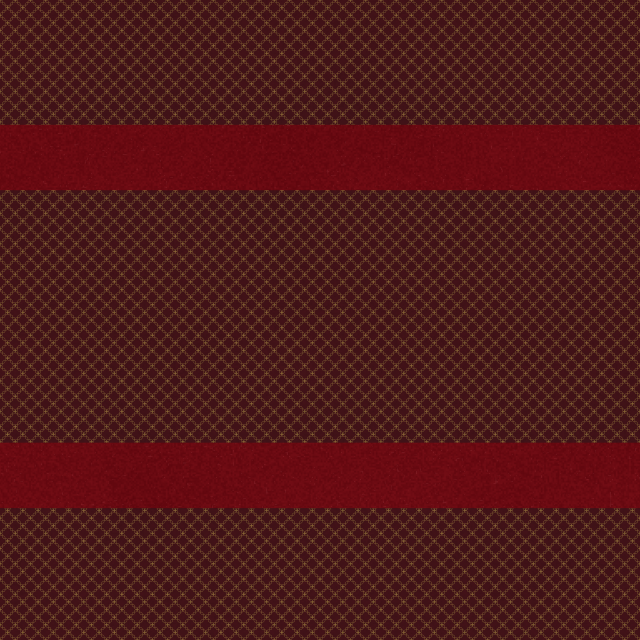
Reproduce this pattern procedurally as a WebGL 2 fragment shader.

```glsl
#version 300 es
precision highp float;
// Dark maroon cloth with a fine gold chain lattice, crossed by two plain crimson bands.

#define REPEATS 42.0       // lattice repeats across and down
#define LOBES 3.0          // chain links along each lattice edge
#define LINK_SWELL 0.10    // half height of a link, in edge lengths
#define THREAD 0.036       // thread width, in edge lengths
#define KNOT 0.10          // radius of the crossing knots
#define BAND_PERIOD 0.4967 // spacing of the bands
#define BAND_CENTER 0.2572 // middle of the lower band
#define BAND_HALF 0.0511   // half height of a band
#define GRAIN 384.0        // fabric grains across the canvas

uniform vec2 u_resolution;
out vec4 outColor;

const float PI = 3.14159265;
const vec3 MAROON = vec3(0.25, 0.07, 0.09);
const vec3 GOLD = vec3(0.51, 0.38, 0.20);
const vec3 CRIMSON_DARK = vec3(0.37, 0.02, 0.05);
const vec3 CRIMSON_LIGHT = vec3(0.46, 0.055, 0.085);

float hash(vec2 p) {
    vec3 q = fract(vec3(p.xyx) * 0.1031);
    q += dot(q, q.yzx + 33.33);
    return fract((q.x + q.y) * q.z);
}

float valueNoise(vec2 p) {
    vec2 cell = floor(p);
    vec2 f = fract(p);
    f = f * f * (3.0 - 2.0 * f);
    float low = mix(hash(cell), hash(cell + vec2(1.0, 0.0)), f.x);
    float high = mix(hash(cell + vec2(0.0, 1.0)), hash(cell + 1.0), f.x);
    return mix(low, high, f.y);
}

// Pixel coverage of a thread, fading rather than vanishing when very thin.
float threadCoverage(float dist, float width, float px) {
    return clamp((0.5 * (width + px) - abs(dist)) / px, 0.0, min(1.0, width / px));
}

// Two sine strands that cross to form a chain; returns the uncovered share.
float chainGap(float along, float across, float px) {
    float phase = PI * LOBES * along;
    float wave = LINK_SWELL * sin(phase);
    float slope = LINK_SWELL * PI * LOBES * cos(phase);
    float scale = inversesqrt(1.0 + slope * slope);
    float over = threadCoverage((across - wave) * scale, THREAD, px);
    float under = threadCoverage((across + wave) * scale, THREAD, px);
    return (1.0 - over) * (1.0 - under);
}

float goldLattice(vec2 uv, float px) {
    vec2 diagonal = vec2(uv.x + uv.y, uv.x - uv.y) * REPEATS;
    vec2 local = fract(diagonal + 0.5) - 0.5;
    float gap = chainGap(diagonal.x, local.y, px) * chainGap(diagonal.y, local.x, px);
    float knot = clamp((KNOT - length(local)) / px + 0.5, 0.0, 1.0);
    return 1.0 - gap * (1.0 - 0.6 * knot);
}

void main() {
    vec2 uv = gl_FragCoord.xy / u_resolution;
    float pixel = 1.0 / min(u_resolution.x, u_resolution.y);

    // Fabric texture: fine grain and broad mottling
    float grain = valueNoise(uv * GRAIN);
    float mottle = valueNoise(uv * 9.0 + 4.0);

    // Lattice ground
    float lattice = goldLattice(uv, pixel * REPEATS * sqrt(2.0));
    vec3 ground = MAROON * (0.95 + 0.08 * grain + 0.03 * mottle);
    vec3 gold = GOLD * (0.92 + 0.16 * grain);
    vec3 color = mix(ground, gold, lattice);

    // Crimson bands
    vec3 crimson = mix(CRIMSON_DARK, CRIMSON_LIGHT, 0.75 * grain + 0.25 * mottle);
    float speck = smoothstep(0.86, 1.0, valueNoise(uv * GRAIN * 0.8 + 71.0));
    crimson += 0.05 * speck;
    float fromBand = abs(mod(uv.y - BAND_CENTER + 0.5 * BAND_PERIOD, BAND_PERIOD) - 0.5 * BAND_PERIOD);
    float band = clamp((BAND_HALF - fromBand) / pixel + 0.5, 0.0, 1.0);
    color = mix(color, crimson, band);

    outColor = vec4(color, 1.0);
}
```
